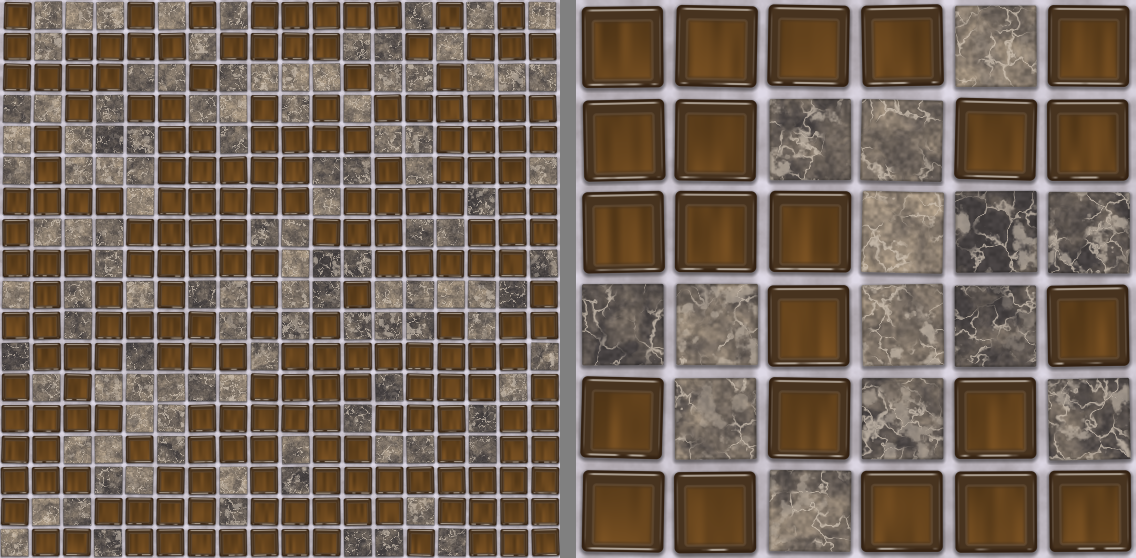
Left: the whole. Right: its middle third, enlarged.
Reproduce this pattern procedurally as a WebGL 2 fragment shader.

```glsl
#version 300 es
precision highp float;

#define GRID 18.0
#define TILE_HALF 0.437
#define GLASS_SHARE 0.61
#define GLASS_ROUND 0.06
#define STONE_ROUND 0.02
#define JITTER 0.022
#define TILT 0.05
#define TAPER 0.12
#define VEIN_SCALE 3.6
#define VEIN_WIDTH 0.15

uniform vec2 u_resolution;
out vec4 fragColor;

const vec3 GLASS_RIM = vec3(0.20, 0.13, 0.07);
const vec3 GLASS_BAND = vec3(0.28, 0.20, 0.12);
const vec3 GLASS_CORE = vec3(0.39, 0.26, 0.11);
const vec3 GLINT = vec3(0.93, 0.90, 0.86);
const vec3 STONE_DARK = vec3(0.27, 0.25, 0.25);
const vec3 STONE_TAN = vec3(0.61, 0.55, 0.48);
const vec3 VEIN = vec3(0.83, 0.78, 0.72);
const vec3 GROUT_SHADE = vec3(0.64, 0.61, 0.63);
const vec3 GROUT_LIGHT = vec3(0.87, 0.85, 0.90);

float hash(vec2 p) {
  vec3 q = fract(p.xyx * 0.1031);
  q += dot(q, q.yzx + 33.33);
  return fract((q.x + q.y) * q.z);
}

vec2 hash2(vec2 p) { return vec2(hash(p), hash(p + 41.7)); }

float noise(vec2 p) {
  vec2 i = floor(p), f = fract(p);
  f = f * f * (3.0 - 2.0 * f);
  return mix(mix(hash(i), hash(i + vec2(1, 0)), f.x),
             mix(hash(i + vec2(0, 1)), hash(i + vec2(1, 1)), f.x), f.y);
}

float fbm(vec2 p) {
  float sum = 0.0, amp = 0.53;
  for (int i = 0; i < 4; i++) {
    sum += amp * noise(p);
    p = p * 2.1 + 17.3;
    amp *= 0.5;
  }
  return sum;
}

// Gap between the two nearest Voronoi points: zero along the cracks
float crackGap(vec2 p) {
  vec2 cell = floor(p);
  float near = 9.0, next = 9.0;
  for (int y = -1; y <= 1; y++)
    for (int x = -1; x <= 1; x++) {
      vec2 c = cell + vec2(x, y);
      float d = length(c + hash2(c) - p);
      next = min(next, max(near, d));
      near = min(near, d);
    }
  return next - near;
}

float roundBox(vec2 p, float halfSize, float radius) {
  vec2 q = abs(p) - halfSize + radius;
  return length(max(q, 0.0)) + min(max(q.x, q.y), 0.0) - radius;
}

float line(float d, float width, float px) {
  return 1.0 - smoothstep(width - px * 0.5, width + px, abs(d));
}

vec3 glassColor(vec2 r, float d, vec2 seed, float px) {
  vec2 q = r / TILE_HALF;
  float streak = noise(vec2(q.x * 4.0, q.y * 0.7) + seed);
  vec3 core = GLASS_CORE * (0.83 + 0.34 * streak) * (1.0 - 0.10 * q.y);
  vec3 col = mix(GLASS_RIM, GLASS_BAND, smoothstep(0.01, 0.06, -d));
  float inner = roundBox(r + vec2(0.0, 0.035), 0.32, 0.03);
  col = mix(col, core, 1.0 - smoothstep(-0.05, 0.02, inner));
  col += 0.06 * line(inner, 0.01, px);
  // Broken glints along the polished edges
  float along = 1.0 - smoothstep(0.72, 0.92, abs(q.x));
  float broken = smoothstep(0.25, 0.6, noise(vec2(q.x * 3.0, 0.0) + seed * 1.7));
  float top = line(r.y - TILE_HALF + 0.04, 0.008, px) * along;
  float base = line(r.y + TILE_HALF - 0.035, 0.008, px) * along * broken;
  float side = line(abs(r.x) - TILE_HALF + 0.035, 0.006, px)
             * (1.0 - smoothstep(0.6, 0.9, abs(q.y)));
  return mix(col, GLINT, min(0.6 * top + 0.65 * base + 0.17 * side, 0.85));
}

vec3 stoneColor(vec2 r, float d, vec2 seed) {
  vec2 p = r * VEIN_SCALE + seed;
  vec2 warp = vec2(fbm(p * 1.3), fbm(p * 1.3 + 9.1)) - 0.5;
  float cloud = fbm(p * 1.1 + warp);
  float tone = hash(seed + 3.0) * 0.75 + (cloud - 0.5) * 1.3 + 0.14;
  vec3 col = mix(STONE_DARK, STONE_TAN, clamp(tone, 0.0, 1.15));
  col *= 0.86 + 0.28 * noise(p * 7.0);
  // Pale patches and fading cracks
  float patches = smoothstep(0.56, 0.70, fbm(p * 1.5 + 23.0)) * hash(seed + 5.0);
  float crack = 1.0 - smoothstep(0.0, VEIN_WIDTH, crackGap(p + warp * 1.5));
  crack *= smoothstep(0.25, 0.65, noise(p * 1.2 + 31.0));
  col = mix(col, VEIN, max(0.75 * crack, 0.7 * patches));
  return col * mix(0.78, 1.0, smoothstep(0.0, 0.035, -d));
}

void main() {
  vec2 uv = gl_FragCoord.xy / u_resolution;
  float px = GRID / min(u_resolution.x, u_resolution.y);
  // The sheet narrows slightly toward the top
  vec2 p = (uv - 0.5) * vec2(GRID + TAPER * (2.0 * uv.y - 0.7), GRID) + 0.5 * GRID;
  vec2 id = clamp(floor(p), 0.0, GRID - 1.0);
  vec2 local = p - id - 0.5;
  vec2 seed = hash2(id + 11.0) * 90.0 + id;
  bool isGlass = hash(id + 7.0) < GLASS_SHARE;

  // Each tile is set a little off its place
  float a = (hash(id + 61.0) - 0.5) * TILT;
  vec2 r = mat2(cos(a), sin(a), -sin(a), cos(a)) * (local - (hash2(id + 83.0) - 0.5) * JITTER);
  float radius = isGlass ? GLASS_ROUND : STONE_ROUND;
  float d = roundBox(r, TILE_HALF, radius);

  // Grout, brightest at the crossings, with a soft shadow below each tile
  vec2 g = abs(local);
  float light = 0.35 + 0.5 * smoothstep(0.36, 0.48, min(g.x, g.y));
  light += (fbm(p * 5.0) - 0.5) * 0.7;
  vec3 col = mix(GROUT_SHADE, GROUT_LIGHT, clamp(light, 0.0, 1.0));
  float shadow = 1.0 - smoothstep(-0.01, 0.045, roundBox(r + vec2(0.0, 0.02), TILE_HALF, radius));
  col *= 1.0 - 0.4 * shadow;

  vec3 tile = isGlass ? glassColor(r, d, seed, px) : stoneColor(r, d, seed);
  col = mix(col, tile, 1.0 - smoothstep(-0.7 * px, 0.7 * px, d));
  fragColor = vec4(col, 1.0);
}
```
